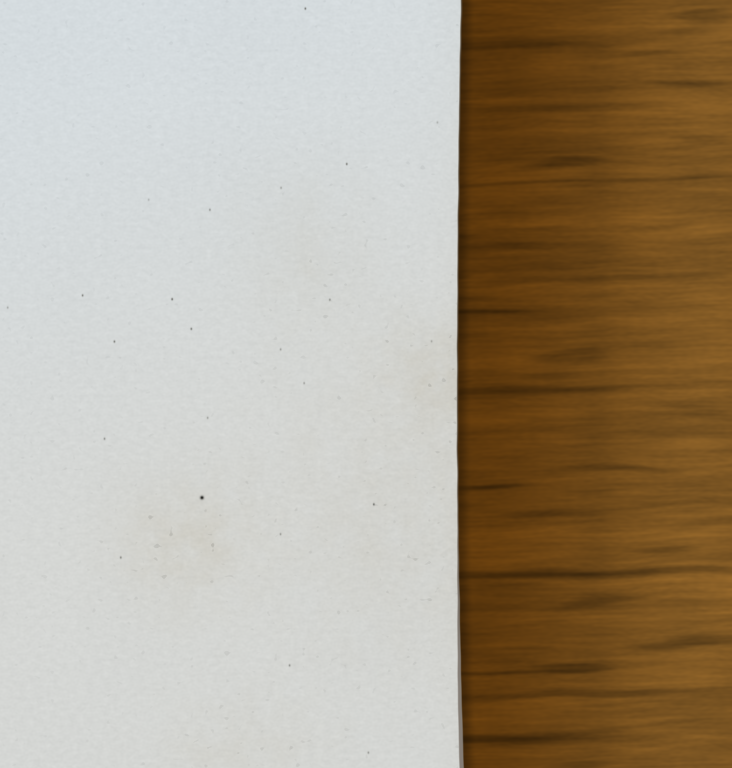
This texture is drawn by a Shadertoy shader. Its source:

```glsl
// A pale, stained sheet of paper lying on warm oak with horizontal grain.
// Stretched gradient noise makes the wood fibres, soft ellipses the main grain
// lines, and noise-broken blobs the stains; a bowed distance parts the two.

vec2 hash2(vec2 p) {
    vec3 q = fract(p.xyx * vec3(0.1031, 0.103, 0.0973));
    q += dot(q, q.yzx + 33.33);
    return fract((q.xx + q.yz) * q.zy);
}

float cornerSlope(vec2 cell, vec2 f, vec2 corner) {
    return dot(hash2(cell + corner) * 2.0 - 1.0, f - corner);
}

float gradientNoise(vec2 p) {
    vec2 cell = floor(p), f = p - cell;
    vec2 u = f * f * f * (f * (f * 6.0 - 15.0) + 10.0);
    float low = mix(cornerSlope(cell, f, vec2(0)), cornerSlope(cell, f, vec2(1, 0)), u.x);
    float high = mix(cornerSlope(cell, f, vec2(0, 1)), cornerSlope(cell, f, vec2(1)), u.x);
    return mix(low, high, u.y);
}

float fbm(vec2 p) {
    float sum = 0.0, gain = 0.6;
    for (int i = 0; i < 4; i++) {
        sum += gain * gradientNoise(p);
        p = p * 2.03 + 17.7;
        gain *= 0.55;
    }
    return sum;
}

float blob(vec2 p, vec2 center, vec2 radius) {
    vec2 d = (p - center) / radius;
    return exp(-dot(d, d));
}

// Main grain lines: centre x, centre y, half length, strength
const vec4 grainLines[12] = vec4[12](
    vec4(0.69, 0.941, 0.10, 0.4), vec4(0.70, 0.859, 0.13, 0.5),
    vec4(0.74, 0.762, 0.20, 0.6), vec4(0.68, 0.681, 0.08, 0.7),
    vec4(0.73, 0.635, 0.10, 0.6), vec4(0.63, 0.596, 0.08, 0.9),
    vec4(0.69, 0.492, 0.15, 0.7), vec4(0.64, 0.368, 0.05, 0.9),
    vec4(0.71, 0.332, 0.07, 0.7), vec4(0.74, 0.251, 0.20, 1.0),
    vec4(0.67, 0.125, 0.09, 0.8), vec4(0.67, 0.040, 0.13, 1.1));

vec3 oak(vec2 p, float gap) {
    vec3 color = mix(vec3(0.36, 0.215, 0.045), vec3(0.50, 0.345, 0.14),
                     smoothstep(0.60, 0.94, p.x - 0.04 * p.y + 0.02));
    vec2 g = vec2(p.x, p.y - 0.025 * (p.x - 0.7) + 0.004 * gradientNoise(p * vec2(9, 14)));

    // Broad bands, narrow streaks and fine fibres
    float tone = 1.0 + 0.20 * gradientNoise(g * vec2(2.5, 22));
    tone += 0.17 * gradientNoise(g * vec2(5, 65) + 9.0);
    tone += 0.13 * gradientNoise(g * vec2(16, 190) + 31.0);
    tone += 0.06 * gradientNoise(g * vec2(90, 260));
    float streak = gradientNoise(g * vec2(6, 48) + 53.0);
    tone -= 0.20 * smoothstep(0.18, 0.5, streak);

    for (int i = 0; i < 12; i++) {
        vec4 line = grainLines[i];
        float thickness = 0.0045 + 0.0015 * sin(float(i) * 2.4);
        tone -= 0.34 * line.w * blob(g, line.xy, vec2(line.z, thickness));
    }
    tone *= 1.0 - 0.04 * smoothstep(0.04, 0.0, abs(p.x - 0.775));
    tone *= mix(0.72, 1.0, smoothstep(0.0, 0.018, gap));
    return color * tone;
}

vec3 paper(vec2 p, float gap) {
    vec3 color = mix(vec3(0.835, 0.842, 0.832), vec3(0.835, 0.862, 0.875),
                     smoothstep(0.3, 1.1, p.y - 0.4 * p.x + 0.1));
    color += 0.012 * fbm(p * 5.0);

    // Stains with ragged, mottled borders
    float stain = blob(p, vec2(0.235, 0.29), vec2(0.09, 0.08));
    stain += 0.5 * blob(p, vec2(0.40, 0.67), vec2(0.09, 0.11));
    stain += 0.9 * blob(p, vec2(0.565, 0.52), vec2(0.07, 0.06));
    stain += 0.6 * blob(p, vec2(0.52, 0.33), vec2(0.19, 0.20));
    stain += 0.5 * blob(p, vec2(0.31, 0.02), vec2(0.12, 0.08));
    stain *= clamp(0.8 + 1.3 * fbm(p * 24.0), 0.0, 1.5);
    stain += 0.3 * exp(gap * 35.0);
    color -= stain * vec3(0.026, 0.037, 0.056);

    // Pulp texture, drawn out slightly sideways
    color += 0.022 * gradientNoise(p * vec2(90, 160));
    color += 0.018 * gradientNoise(p * vec2(230, 280));
    float fleck = gradientNoise(p * vec2(110, 130) + 71.0);
    color -= smoothstep(0.32, 0.55, fleck) * (0.03 + 0.05 * stain);

    // Scattered specks, one chance per cell
    vec2 cell = floor(p * 17.0);
    vec2 spot = (cell + 0.15 + 0.7 * hash2(cell)) / 17.0;
    vec2 chance = hash2(cell + 80.0);
    float speck = step(0.83, chance.x) * blob(p, spot, vec2(0.0013, 0.0017));
    color = mix(color, vec3(0.38, 0.38, 0.36), speck * (0.25 + 0.55 * chance.y));
    return mix(color, vec3(0.13, 0.13, 0.12), blob(p, vec2(0.263, 0.352), vec2(0.0023)));
}

void mainImage(out vec4 fragColor, in vec2 fragCoord) {
    vec2 p = fragCoord / iResolution.y;
    float pixel = 1.0 / iResolution.y;

    // The paper's right edge bows in a little at mid height
    float bow = p.y - 0.45;
    float edge = 0.5965 + bow * bow * (bow > 0.0 ? 0.017 : 0.037);
    float gap = p.x - edge + 0.001 * gradientNoise(vec2(p.y * 30.0, 4.0));

    // A pale rim, and a grey side that widens towards the bottom
    vec3 sheet = paper(p, min(gap, 0.0));
    sheet = mix(sheet, vec3(0.89, 0.88, 0.85), 0.6 * smoothstep(-0.003, -0.001, gap));
    float side = 0.0015 + 0.004 * smoothstep(0.35, 0.0, p.y);
    vec3 sideColor = mix(vec3(0.36, 0.32, 0.27), vec3(0.52, 0.49, 0.46), smoothstep(0.5, 0.1, p.y));
    sheet = mix(sheet, sideColor, smoothstep(-pixel, pixel, gap + side));

    vec3 color = mix(sheet, oak(p, gap), smoothstep(-pixel, pixel, gap));
    fragColor = vec4(clamp(color, 0.0, 1.0), 1.0);
}
```
